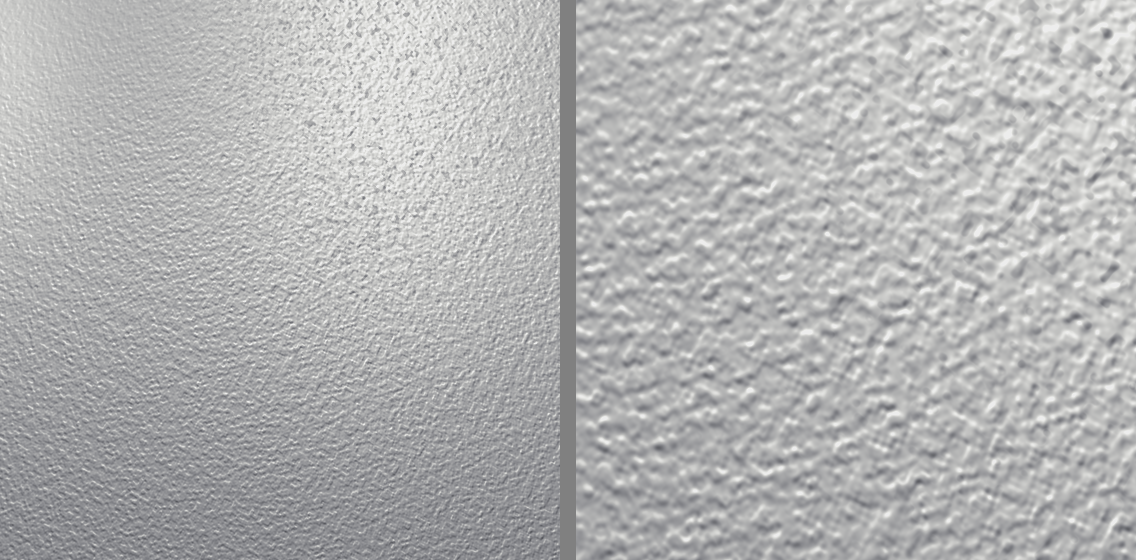
Left, the full canvas; right, a detail of the centre.
Write a WebGL 2 fragment shader that draws this texture.

```glsl
#version 300 es
precision highp float;
// Satin grey metal sheet with a fine pebbled relief and two soft highlights.

uniform vec2 u_resolution;
out vec4 fragColor;

// Broad shading
const float TONE_BOTTOM = 0.525;
const float TONE_TOP = 0.69;
const vec2 MAIN_GLOW_POS = vec2(0.69, 0.92);
const vec2 MAIN_GLOW_SIZE = vec2(0.19, 0.38);
const float MAIN_GLOW_GAIN = 0.19;
const vec2 SIDE_GLOW_POS = vec2(-0.03, 0.89);
const vec2 SIDE_GLOW_SIZE = vec2(0.11, 0.20);
const float SIDE_GLOW_GAIN = 0.12;

// Relief, strongest around the middle of the sheet
const vec2 LIGHT_POS = vec2(0.35, 1.12);
const float PEBBLE_FREQ = 175.0;
const float GRIT_FREQ = 280.0;
const float GRIT_SHARE = 0.42;
const float RELIEF_STEP = 0.0016;
const float RELIEF_GAIN = 0.26;
const float MIDDLE_BOOST = 0.35;
const float FLECK_GAIN = 0.16;
const float PIT_FREQ = 185.0;
const float PIT_GAIN = 0.21;

// Tints added to the grey tone
const vec3 COOL_TINT = vec3(-0.006, -0.002, 0.018);
const vec3 WARM_TINT = vec3(0.003, 0.004, -0.005);

float hash(vec2 cell) {
    return fract(sin(dot(cell, vec2(127.1, 311.7))) * 43758.5453);
}

float valueNoise(vec2 p) {
    vec2 cell = floor(p);
    vec2 f = fract(p);
    f = f * f * (3.0 - 2.0 * f);
    float low = mix(hash(cell), hash(cell + vec2(1.0, 0.0)), f.x);
    float high = mix(hash(cell + vec2(0.0, 1.0)), hash(cell + vec2(1.0, 1.0)), f.x);
    return mix(low, high, f.y);
}

// Rotation hides the axes of the noise lattice
vec2 rotate(vec2 p, float angle) {
    float c = cos(angle);
    float s = sin(angle);
    return vec2(c * p.x - s * p.y, s * p.x + c * p.y);
}

// Rounded pebbles with finer grit over them
float surfaceHeight(vec2 p) {
    float pebbles = smoothstep(0.15, 0.9, valueNoise(rotate(p, 0.5) * PEBBLE_FREQ));
    float grit = valueNoise(rotate(p, -0.4) * GRIT_FREQ + 17.0);
    return mix(pebbles, grit, GRIT_SHARE);
}

float glow(vec2 p, vec2 center, vec2 size) {
    vec2 d = (p - center) / size;
    return exp(-0.5 * dot(d, d));
}

void main() {
    vec2 p = gl_FragCoord.xy / u_resolution;

    // Broad shading
    float mainGlow = glow(p, MAIN_GLOW_POS, MAIN_GLOW_SIZE);
    float sideGlow = glow(p, SIDE_GLOW_POS, SIDE_GLOW_SIZE);
    float tone = mix(TONE_BOTTOM, TONE_TOP, smoothstep(-0.15, 0.7, p.y));
    tone += MAIN_GLOW_GAIN * mainGlow + SIDE_GLOW_GAIN * sideGlow;

    // Relief lit along the direction of the light, softer in the upper left
    vec2 toLight = normalize(LIGHT_POS - p);
    vec2 offset = toLight * RELIEF_STEP;
    float relief = surfaceHeight(p - offset) - surfaceHeight(p + offset);
    float focus = 1.0 - 0.65 * glow(p, vec2(0.12, 1.0), vec2(0.25, 0.2));
    focus += MIDDLE_BOOST * glow(p, vec2(0.58, 0.5), vec2(0.3, 0.25));
    tone += RELIEF_GAIN * focus * relief;

    // Bright flecks on the steepest lit slopes, away from the main highlight
    tone += FLECK_GAIN * focus * (1.0 - mainGlow) * max(relief - 0.2, 0.0);

    // Small dark pits within the main highlight
    float pits = smoothstep(0.58, 0.88, valueNoise(rotate(p, 0.7) * PIT_FREQ + 41.0));
    tone -= PIT_GAIN * mainGlow * pits;

    vec3 tint = mix(COOL_TINT, WARM_TINT, smoothstep(0.45, 0.85, tone));
    fragColor = vec4(clamp(vec3(tone) + tint, 0.0, 0.93), 1.0);
}
```
